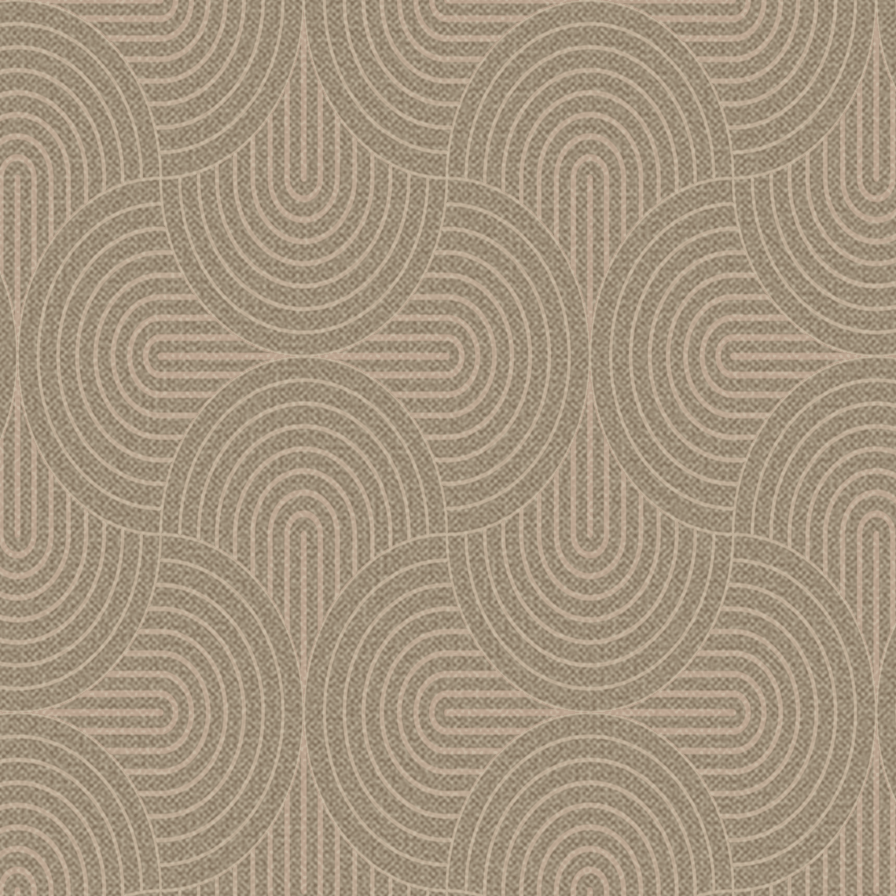
This pattern is drawn by a Shadertoy shader. Its source:

```glsl
// Interlocking ribbed arches in four directions, pale lines on woven taupe cloth.

const float TAU = 6.28318;
const float RIBS = 8.0;                    // lines from an arch centre to its rim
const vec2 GRID = vec2(6.26, 5.03);        // arch radii across and down the canvas
const vec2 GRID_SHIFT = vec2(-0.122, 0.0);
const float WEAVE_MEAN = 0.47;
const vec3 CLOTH_DARK = vec3(0.510, 0.442, 0.360);
const vec3 CLOTH_LIGHT = vec3(0.730, 0.682, 0.595);
const vec3 LINE_INNER = vec3(0.755, 0.660, 0.580);
const vec3 LINE_OUTER = vec3(0.775, 0.710, 0.620);
const vec3 LINE_FLECK = vec3(0.800, 0.755, 0.670);

vec2 randomGradient(vec2 cell) {
    float h = fract(sin(dot(cell, vec2(127.1, 311.7))) * 43758.5);
    return vec2(cos(TAU * h), sin(TAU * h));
}

float gradientNoise(vec2 p) {
    vec2 i = floor(p), f = p - i;
    vec2 w = f * f * f * (f * (f * 6.0 - 15.0) + 10.0);
    float a = dot(randomGradient(i), f);
    float b = dot(randomGradient(i + vec2(1, 0)), f - vec2(1, 0));
    float c = dot(randomGradient(i + vec2(0, 1)), f - vec2(0, 1));
    float d = dot(randomGradient(i + 1.0), f - 1.0);
    return mix(mix(a, b, w.x), mix(c, d, w.x), w.y);
}

// Direction of the dome of the arch centred on a lattice point (y points down)
vec2 archFacing(vec2 centre) {
    float s = 2.0 - mod(centre.x + centre.y, 4.0);
    return mod(centre.x, 2.0) < 0.5 ? vec2(0.0, -s) : vec2(s, 0.0);
}

// Rib spacing widens towards the rim, more so in sideways arches
float ribBend(vec2 facing) { return mix(0.08, 0.18, abs(facing.x)); }
float ribRadius(float t, float bend) { return t * (1.0 - bend + bend * t); }
float ribLevel(float r, float bend) {
    float k = 1.0 - bend;
    return (sqrt(k * k + 4.0 * bend * r) - k) / (2.0 * bend);
}

float ribHalfWidth(float r) { return mix(0.020, 0.009, clamp(r, 0.0, 1.0)); }

float stroke(float d, float halfWidth, float soft) {
    return 1.0 - smoothstep(halfWidth - soft, halfWidth + soft, d);
}

float ribs(float r, float bend, float soft) {
    float nearest = min(round(ribLevel(r, bend) * RIBS), RIBS) / RIBS;
    return stroke(abs(r - ribRadius(nearest, bend)), ribHalfWidth(r), soft);
}

// Distance to the closest dome outline around a crossing point
float rimDistance(vec2 p, vec2 crossing) {
    float d = 1.0;
    for (int i = 0; i < 4; i++) {
        float angle = TAU * 0.25 * float(i);
        vec2 centre = crossing + round(vec2(cos(angle), sin(angle)));
        vec2 offset = p - centre;
        if (dot(offset, archFacing(centre)) > 0.0) d = min(d, abs(length(offset) - 1.0));
    }
    return d;
}

// Returns line coverage in x and distance from the arch axis in y
vec2 arches(vec2 p, float soft) {
    // Each cell has two arch centres and two crossings on opposite corners
    vec2 cell = floor(p);
    float odd = mod(cell.x + cell.y, 2.0);
    vec2 dome = cell + vec2(1.0 - odd, 0.0);
    vec2 tail = cell + vec2(odd, 1.0);
    vec2 crossA = cell + vec2(odd, 0.0), crossB = cell + vec2(1.0 - odd, 1.0);
    vec2 crossing = distance(p, crossA) < distance(p, crossB) ? crossA : crossB;
    if (dot(p - dome, archFacing(dome)) < 0.0) {
        vec2 swapped = dome;
        dome = tail;
        tail = swapped;
    }
    // The dome lies over the straight ribs of the other arch
    float rim = length(p - dome);
    vec2 along = archFacing(tail), offset = p - tail;
    float across = abs(offset.x * along.y - offset.y * along.x);
    bool inDome = rim < 1.0;
    float r = inDome ? rim : across;
    float bend = ribBend(inDome ? archFacing(dome) : along);
    float edge = stroke(rimDistance(p, crossing), ribHalfWidth(1.0), soft);
    return vec2(max(ribs(r, bend, soft), edge), r);
}

// Crossed threads with uneven fibres, about 0 to 1
float weave(vec2 uv) {
    vec2 thread = cos(TAU * 122.0 * uv);
    float fibres = gradientNoise(uv * 215.0);
    float cloudy = gradientNoise(uv * 40.0);
    float tone = WEAVE_MEAN + 0.27 * thread.x * thread.y + 0.65 * fibres + 0.05 * cloudy;
    return clamp(tone, 0.0, 1.0);
}

void mainImage(out vec4 fragColor, in vec2 fragCoord) {
    vec2 uv = fragCoord / iResolution.y;
    vec2 p = vec2(uv.x, 1.0 - uv.y) * GRID + GRID_SHIFT;
    float soft = max(0.007, 4.2 / iResolution.y);

    vec2 pattern = arches(p, soft);
    float cloth = weave(uv);
    vec3 ground = mix(CLOTH_DARK, CLOTH_LIGHT, cloth);
    vec3 line = mix(LINE_INNER, LINE_OUTER, pattern.y) + 0.08 * (cloth - WEAVE_MEAN);
    line = mix(line, LINE_FLECK, 0.6 * smoothstep(0.5, 0.9, cloth));
    fragColor = vec4(mix(ground, line, 0.92 * pattern.x), 1.0);
}
```
